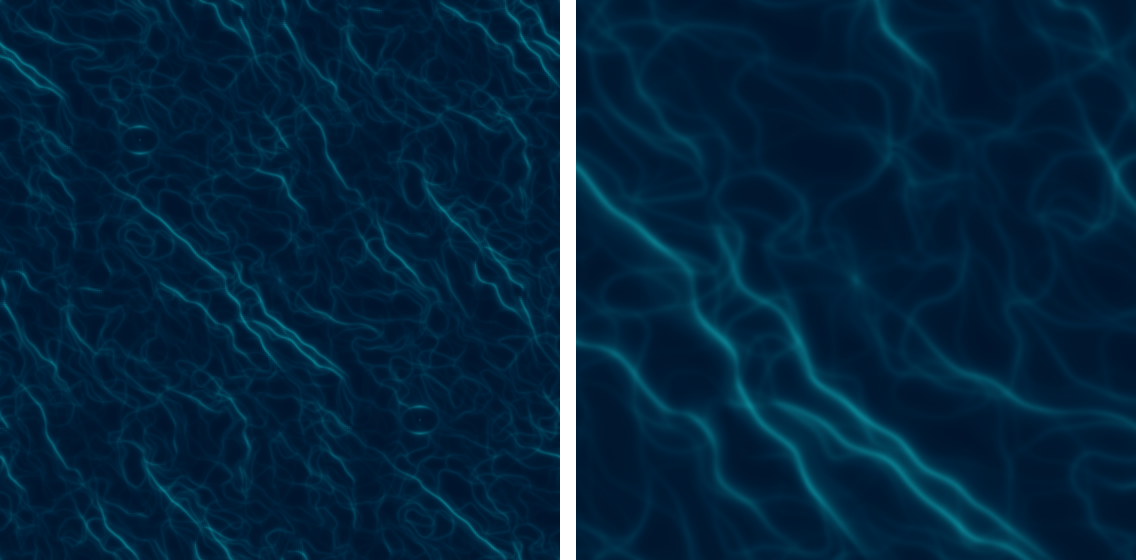
Left: the whole. Right: its middle third, enlarged.
Reproduce this texture procedurally as a Shadertoy shader.

```glsl
// Dark water crossed by thin teal caustic veins that lean along one diagonal.
// Veins are zero contours of warped, periodic gradient noise on a lattice
// turned by 45 degrees; long bright strands lie over a faint fine net.

#define DEEP vec3(0.0, 0.079, 0.173)
#define GLOW vec3(0.0, 1.0, 0.9)
#define VEIN_WIDTH 0.0025
#define HALO 0.08
#define NET_LAYERS 5
#define NET_LIGHT 0.068
#define STRAND_LAYERS 3
#define STRAND_LIGHT 0.28
#define BEND 0.04
#define JITTER 0.021
#define EYE_RADII vec2(0.034, 0.024)

const float TAU = 6.2831853;

vec2 gradient(vec2 cell, vec2 period, float seed) {
    cell = mod(cell, period);
    float h = fract(sin(dot(cell, vec2(127.1, 311.7)) + seed * 17.31) * 43758.5);
    return vec2(cos(TAU * h), sin(TAU * h));
}

// Gradient noise that repeats once per unit of p.
float noise(vec2 p, vec2 period, float seed) {
    p *= period;
    vec2 c = floor(p), f = p - c;
    vec2 u = f * f * f * (f * (f * 6.0 - 15.0) + 10.0);
    vec2 e = vec2(1.0, 0.0);
    float n00 = dot(gradient(c, period, seed), f);
    float n10 = dot(gradient(c + e.xy, period, seed), f - e.xy);
    float n01 = dot(gradient(c + e.yx, period, seed), f - e.yx);
    float n11 = dot(gradient(c + e.xx, period, seed), f - e.xx);
    return mix(mix(n00, n10, u.x), mix(n01, n11, u.x), u.y);
}

vec2 noise2(vec2 p, float period, float seed) {
    return vec2(noise(p, vec2(period), seed), noise(p, vec2(period), seed + 0.5));
}

// Soft line with a sharp core and a wide, weak halo.
float line(float dist) {
    float d = dist / VEIN_WIDTH;
    return 1.0 / (1.0 + d * d) + HALO / (1.0 + d * d / 25.0);
}

// Slope of a field in units of the canvas.
vec2 slope(float field) {
    return vec2(dFdx(field), dFdy(field)) * iResolution.y;
}

float contour(float field, vec2 grad) {
    return line(abs(field) / (length(grad) + 0.5));
}

// Faint net of fine cells whose threads fade in and out.
float fineNet(vec2 p) {
    float light = 0.0;
    for (int i = 0; i < NET_LAYERS; i++) {
        float k = float(i);
        float field = noise(p, vec2(10.0 + k, 7.0 + k), 3.0 + k);
        float fade = smoothstep(-0.25, 0.5, noise(p, vec2(8.0, 6.0), 13.0 + k));
        light += contour(field, slope(field)) * mix(0.15, 1.0, fade);
    }
    return light * NET_LIGHT;
}

// Long strands, brightest where they follow the falling diagonal.
float strands(vec2 p) {
    float light = 0.0;
    for (int i = 0; i < STRAND_LAYERS; i++) {
        float k = float(i);
        float field = noise(p, vec2(6.0 + k, 2.0 + mod(k, 2.0)), 23.0 + k);
        vec2 grad = slope(field);
        float across = dot(grad, vec2(0.7071)) / (length(grad) + 0.5);
        float lean = smoothstep(0.0, 1.0, across * across);
        float fade = smoothstep(-0.05, 0.5, noise(p, vec2(4.0, 3.0), 33.0 + k));
        light += contour(field, grad) * (0.07 + lean * fade);
    }
    return light * STRAND_LIGHT;
}

// Small oval ring with bright top and bottom and a dot at its centre.
float eye(vec2 offset, float radius) {
    float upright = offset.y / (EYE_RADII.y * max(radius, 0.001));
    float rim = line(abs(radius - 1.0) * EYE_RADII.y);
    float pupil = exp(-dot(offset, offset) / (0.0015 * 0.0015));
    return rim * (0.06 + 0.24 * pow(abs(upright), 10.0)) + 0.2 * pupil;
}

void mainImage(out vec4 fragColor, in vec2 fragCoord) {
    vec2 uv = fragCoord / iResolution.y;

    // Turned lattice: x runs across the strands, y along them.
    vec2 tile = vec2(uv.x + uv.y, uv.x - uv.y);
    vec2 p = tile + BEND * noise2(tile, 5.0, 41.0);
    p += JITTER * noise2(tile, 19.0, 47.0);

    // One eye in each tile, with the veins cleared from its inside.
    vec2 local = fract(tile + vec2(0.5, 0.0)) - 0.5;
    vec2 offset = 0.5 * vec2(local.x + local.y, local.x - local.y);
    float radius = length(offset / EYE_RADII);

    float light = fineNet(p) + strands(p);
    light *= mix(0.15, 1.0, smoothstep(0.8, 1.5, radius));
    light += eye(offset, radius);

    // Faint light is bluer; only the brightest light gains some red.
    vec3 color = DEEP + GLOW * light;
    color.b += 0.015 * smoothstep(0.0, 0.06, light);
    color.r = 0.25 * light * light;
    fragColor = vec4(clamp(color, 0.0, 1.0), 1.0);
}
```
